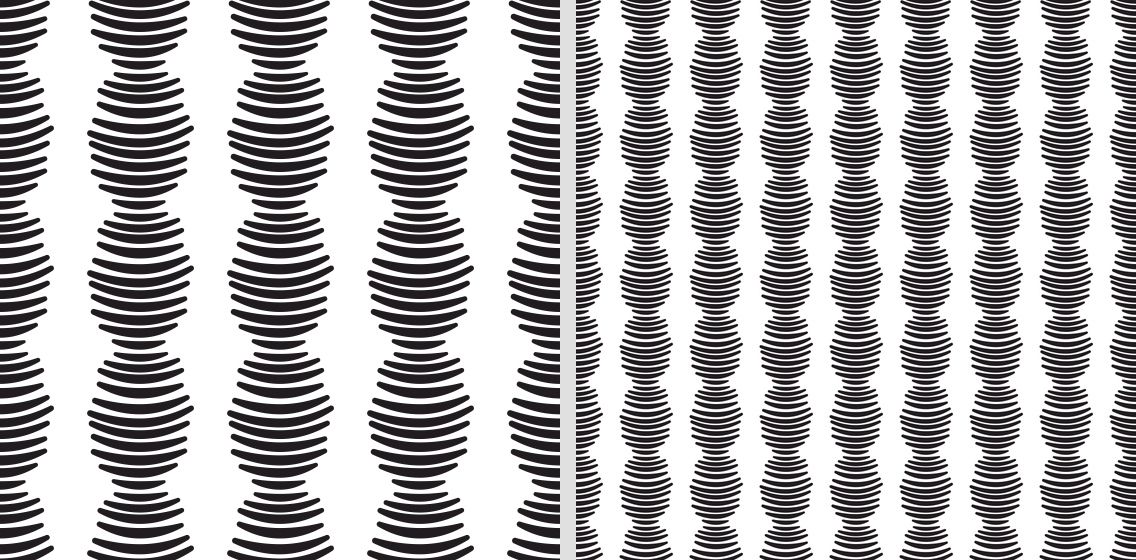
Left, the tile; right, the same tile 2 across and 2 down.
This pattern is drawn by a WebGL 1 fragment shader. Its source:

```glsl
precision highp float;

uniform vec2 u_resolution;

const float REPEATS = 4.0;
const float CELL = 288.0;     // design units per repeat
const float BARS = 11.0;      // brush bars stacked in one repeat
const float TAU = 6.2831853;
const vec3 PAPER = vec3(1.0);
const vec3 INK = vec3(0.13, 0.11, 0.12);

// Periodic irregularity: three harmonics around the stack
float wobble(float phase, vec3 amplitude, vec3 shift) {
  return dot(amplitude, sin(phase * vec3(1.0, 2.0, 3.0) + shift));
}

// Sagging centre line, lifted by a separate amount at each end
// Returns height and slope at x
vec2 sagCurve(float x, vec2 reach, vec2 lift) {
  float side = x < 0.0 ? reach.x : reach.y;
  float rise = x < 0.0 ? lift.x : lift.y;
  float t = x / side;
  return vec2(-rise * t * t, -2.0 * rise * t / side);
}

// Distance to a bar that tapers towards two round tips
// reach and lift hold the left and right values
float brushBar(vec2 p, vec2 reach, vec2 lift, float halfWidth) {
  vec2 tip = vec2(2.0, 1.2) + 0.04 * reach;
  float lo = tip.x - reach.x;
  float hi = reach.y - tip.y;
  float x = clamp(p.x, lo, hi);
  vec2 curve = sagCurve(x, reach, lift);

  // Step along the tangent to the nearest centre line point
  vec2 away = p - vec2(x, curve.x);
  x += dot(away, vec2(1.0, curve.y)) / (1.0 + curve.y * curve.y);
  x = clamp(x, lo, hi);
  curve = sagCurve(x, reach, lift);

  float s = x < 0.0 ? x / lo : x / hi;
  float tipRadius = x < 0.0 ? tip.x : tip.y;
  float radius = mix(halfWidth, tipRadius, s * s);
  return length(p - vec2(x, curve.x)) - radius;
}

// Distance to the whole stack, wrapping vertically
float barStack(vec2 p) {
  float nearest = CELL;
  for (float i = 0.0; i < BARS; i += 1.0) {
    float phase = TAU * i / BARS;
    float middle = 37.1 + CELL * i / BARS
      + wobble(phase, vec3(3.7, 2.8, 1.4), vec3(3.1, 1.27, -1.11));
    vec2 reach = vec2(
      87.7 + wobble(phase, vec3(22.8, 7.3, 6.6), vec3(-2.16, -2.16, -2.41)),
      87.5 + wobble(phase, vec3(22.4, 7.0, 8.2), vec3(-1.92, -1.84, -2.11)));
    vec2 lift = vec2(
      18.4 + wobble(phase, vec3(6.8, 2.9, 1.2), vec3(-2.04, -1.78, 2.41)),
      20.3 + wobble(phase, vec3(8.2, 0.2, 5.0), vec3(-1.87, 0.0, -2.3)));
    float halfWidth = 9.5
      + wobble(phase, vec3(0.6, 1.0, 0.15), vec3(-2.0, -2.94, 0.0));
    float y = mod(p.y - middle + 0.5 * CELL, CELL) - 0.5 * CELL;
    nearest = min(nearest, brushBar(vec2(p.x, y), reach, lift, halfWidth));
  }
  return nearest;
}

void main() {
  vec2 grid = REPEATS * gl_FragCoord.xy / u_resolution;

  // Columns centred on whole numbers, y running downwards
  vec2 p = CELL * vec2(fract(grid.x + 0.5) - 0.5, fract(-grid.y) - 1.0 / 3.0);

  float pixel = CELL * REPEATS / min(u_resolution.x, u_resolution.y);
  float cover = clamp(0.5 - barStack(p) / pixel, 0.0, 1.0);
  gl_FragColor = vec4(mix(PAPER, INK, cover), 1.0);
}
```
